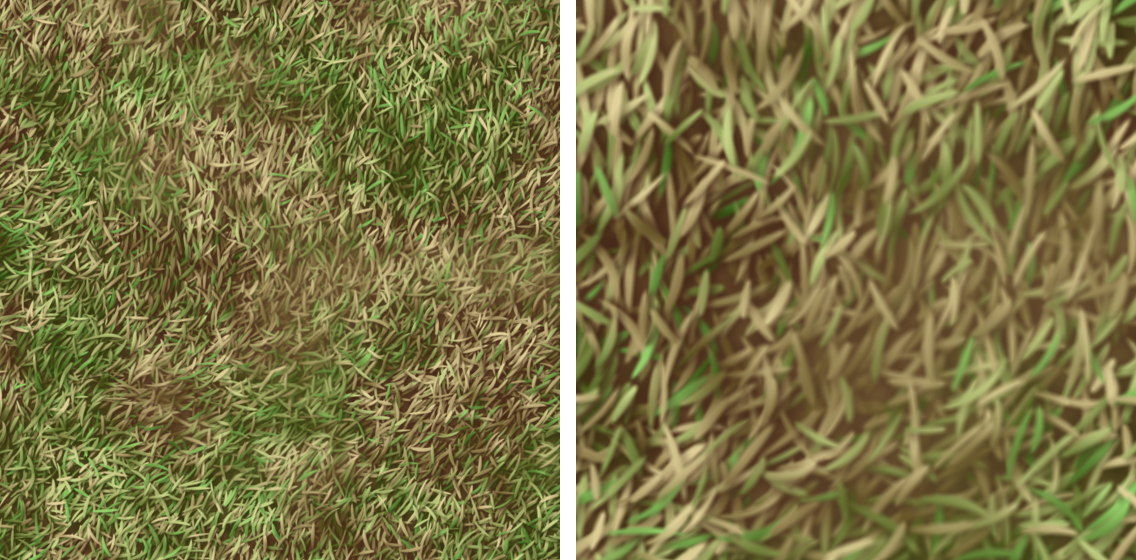
Left: the whole. Right: its middle third, enlarged.
Reproduce this texture procedurally as a Shadertoy shader.

```glsl
// Patchy lawn: layered green and straw grass blades over dark reddish soil.

float hash(vec2 p) {
    return fract(sin(dot(p, vec2(127.1, 311.7))) * 43758.5453);
}

vec4 hash4(vec2 p) {
    vec4 d = vec4(dot(p, vec2(127.1, 311.7)), dot(p, vec2(269.5, 183.3)),
                  dot(p, vec2(419.2, 371.9)), dot(p, vec2(97.3, 157.7)));
    return fract(sin(d) * 43758.5453);
}

float noise(vec2 p) {
    vec2 i = floor(p), f = fract(p);
    f = f * f * (3.0 - 2.0 * f);
    return mix(mix(hash(i), hash(i + vec2(1, 0)), f.x),
               mix(hash(i + vec2(0, 1)), hash(i + vec2(1, 1)), f.x), f.y);
}

float fbm(vec2 p) {
    return 0.55 * noise(p) + 0.3 * noise(p * 2.1 + 7.3) + 0.15 * noise(p * 4.3 + 19.1);
}

// Coverage of a tapered, bent blade; q.x runs along it, q.y across it.
float blade(vec2 q, float halfLen, float halfWidth, float soft) {
    float t = q.x / halfLen;
    float w = halfWidth * (1.0 - 0.7 * t * t);
    float side = 1.0 - smoothstep(-soft, soft, abs(q.y) - w);
    return side * (1.0 - smoothstep(0.7, 1.05, abs(t)));
}

void mainImage(out vec4 fragColor, in vec2 fragCoord) {
    vec2 p = fragCoord / iResolution.y;

    // Slow fields: dryness, leaning direction, matted spots, tufts and hollows
    float dry = fbm(p * 7.0 + 3.0);
    float lean = 0.9 + 1.3 * (noise(p * 3.5 + 31.0) - 0.5);
    float matted = smoothstep(0.56, 0.8, fbm(p * 4.0 + 53.0));
    float tuft = 0.55 * fbm(p * 11.0 + 83.0) + 0.45 * noise(p * 38.0 + 11.0);
    float soft = max(0.0019 + 0.0008 * matted, 0.7 / iResolution.y);

    // Soil and deep shade
    vec3 shadeColor = mix(vec3(0.19, 0.20, 0.05), vec3(0.26, 0.15, 0.09),
                          smoothstep(0.3, 0.65, dry));
    vec3 col = mix(shadeColor, vec3(0.46, 0.37, 0.20), 0.5 * noise(p * 90.0));

    // Blades, from the deepest layer to the top one
    const int LAYERS = 10;
    for (int layer = 0; layer < LAYERS; layer++) {
        float height = float(layer) / float(LAYERS - 1);
        vec2 g = p * 31.0 + float(layer) * vec2(5.37, 8.71);
        vec2 cell = floor(g);
        for (int k = 0; k < 9; k++) {
            vec2 id = cell + vec2(k % 3 - 1, k / 3 - 1);
            vec4 r = hash4(id + float(layer) * 17.0);
            vec4 s = hash4(id + float(layer) * 29.0 + 71.0);
            vec2 d = (g - id - r.xy) / 31.0;

            // Most blades follow the lean, a few stray far from it
            float spread = 2.0 * r.z - 1.0;
            float angle = lean + 0.5 * spread + 0.9 * spread * spread * spread;
            vec2 dir = vec2(cos(angle), sin(angle));
            vec2 q = vec2(dot(d, dir), dot(d, vec2(-dir.y, dir.x)));
            float halfLen = mix(0.012, 0.027, r.w);
            q.y += (s.x - 0.5) * 20.0 * q.x * q.x;
            float halfWidth = mix(0.0018, 0.0033, s.y);

            // Shadow cast to the lower right, deepest in the hollows
            float shade = blade(q + vec2(0.0, 0.0032), halfLen, halfWidth * 1.3, soft * 1.8);
            float depth = 0.62 - 0.6 * smoothstep(0.3, 0.7, tuft) * 0.5;
            col = mix(col, shadeColor, shade * depth * (1.0 - 0.4 * matted));

            // Green or straw, lighter near the top layer and the tip
            float straw = smoothstep(0.4, 0.72, s.z + 1.3 * (dry - 0.47));
            float light = 0.2 + 0.42 * height + 0.45 * (s.w - 0.4) + 0.12 * q.x / halfLen;
            light = clamp(light + 0.1 * q.y / halfWidth + 1.5 * (tuft - 0.48), 0.0, 1.0);
            vec3 green = mix(vec3(0.25, 0.31, 0.07), vec3(0.75, 0.80, 0.51), light);
            green *= mix(vec3(1.0), vec3(0.74, 0.98, 0.78), step(0.75, fract(s.y * 7.0)));
            vec3 strawColor = mix(vec3(0.36, 0.28, 0.12), vec3(0.85, 0.79, 0.58), light);
            float cover = blade(q, halfLen, halfWidth, soft);
            col = mix(col, mix(green, strawColor, straw), cover);
        }
    }

    // Matted spots lose contrast
    vec3 thatch = mix(vec3(0.46, 0.51, 0.24), vec3(0.60, 0.55, 0.34), smoothstep(0.35, 0.65, dry));
    col = mix(col, thatch, 0.25 * matted);
    fragColor = vec4(clamp(col * 1.04, 0.0, 1.0), 1.0);
}
```
